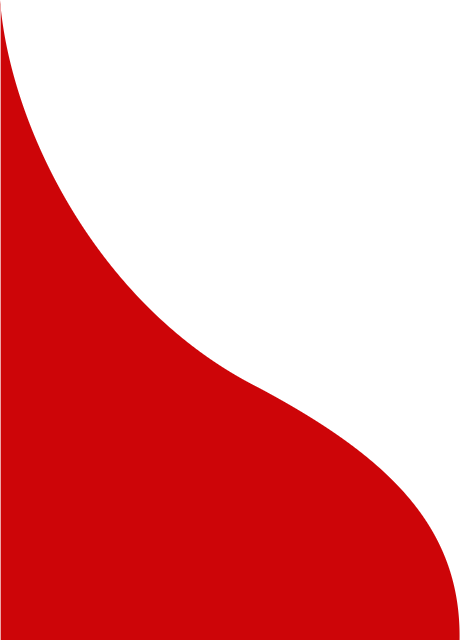
Write a Shadertoy shader that draws this background.

```glsl
// A red field with a sweeping S-shaped upper edge on plain white.
// The edge is two joined cubic Bezier curves; each pixel finds the curve
// point at its own height, then measures its distance along the normal.

const vec3 PAPER_WHITE = vec3(1.0);
const vec3 FIELD_RED = vec3(0.804, 0.02, 0.031);

// Control points as fractions of the canvas, from top left to bottom right.
const vec2 TOP_START = vec2(0.0, 1.0);
const vec2 TOP_PULL_A = vec2(0.022, 0.7995);
const vec2 TOP_PULL_B = vec2(0.2156, 0.5195);
const vec2 JOINT = vec2(0.5616, 0.3945);
const vec2 LOW_PULL_A = vec2(0.837, 0.289);
const vec2 LOW_PULL_B = vec2(1.003, 0.180);
const vec2 LOW_END = vec2(0.999, 0.0);

const float LEFT_MARGIN = 0.0014;
const int SEARCH_STEPS = 18;

vec2 bezier(vec2 a, vec2 b, vec2 c, vec2 d, float t) {
    float s = 1.0 - t;
    return s * s * s * a + 3.0 * s * s * t * b + 3.0 * s * t * t * c + t * t * t * d;
}

vec2 bezierTangent(vec2 a, vec2 b, vec2 c, vec2 d, float t) {
    float s = 1.0 - t;
    return 3.0 * (s * s * (b - a) + 2.0 * s * t * (c - b) + t * t * (d - c));
}

// Signed distance in pixels, positive below and left of the curve.
float curveDistance(vec2 uv, vec2 a, vec2 b, vec2 c, vec2 d) {
    // Height falls steadily with t, so bisection finds the matching point.
    float low = 0.0;
    float high = 1.0;
    for (int i = 0; i < SEARCH_STEPS; i++) {
        float mid = 0.5 * (low + high);
        if (bezier(a, b, c, d, mid).y > uv.y) low = mid;
        else high = mid;
    }
    float t = 0.5 * (low + high);
    vec2 tangent = normalize(bezierTangent(a, b, c, d, t) * iResolution.xy);
    vec2 inward = vec2(tangent.y, -tangent.x);
    return dot((uv - bezier(a, b, c, d, t)) * iResolution.xy, inward);
}

void mainImage(out vec4 fragColor, in vec2 fragCoord) {
    vec2 uv = fragCoord / iResolution.xy;

    // Upper hollow and lower shoulder of the edge
    float inside = uv.y > JOINT.y
        ? curveDistance(uv, TOP_START, TOP_PULL_A, TOP_PULL_B, JOINT)
        : curveDistance(uv, JOINT, LOW_PULL_A, LOW_PULL_B, LOW_END);

    // Hairline of white along the left side
    inside = min(inside, (uv.x - LEFT_MARGIN) * iResolution.x);

    float coverage = clamp(inside + 0.5, 0.0, 1.0);
    fragColor = vec4(mix(PAPER_WHITE, FIELD_RED, coverage), 1.0);
}
```
